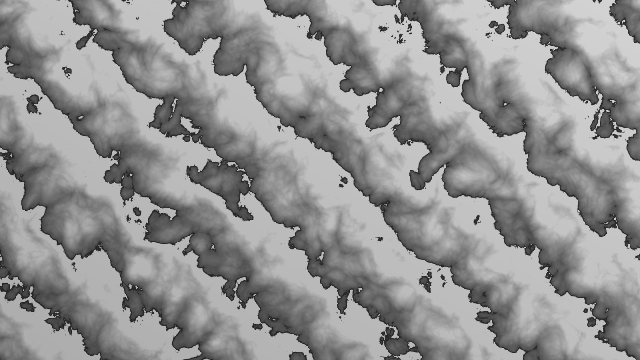
Write a Shadertoy shader that draws this texture map.

```glsl
// Diagonal marbled bands in grey: a sawtooth ramp runs across the canvas, and
// folded gradient noise shifts its phase. Each band wraps at a ragged dark rim
// with loose islands, then fades through cloudy veins into a flat light tone.

// Sine-free hash giving a gradient with components in -1..1
vec2 hashGradient(vec2 cell) {
    vec3 h = fract(cell.xyx * vec3(0.1031, 0.1030, 0.0973));
    h += dot(h, h.yzx + 33.33);
    return 2.0 * fract((h.xx + h.yz) * h.zy) - 1.0;
}

float gradientNoise(vec2 p) {
    vec2 cell = floor(p);
    vec2 f = p - cell;
    vec2 u = f * f * f * (f * (f * 6.0 - 15.0) + 10.0);
    float a = dot(hashGradient(cell), f);
    float b = dot(hashGradient(cell + vec2(1, 0)), f - vec2(1, 0));
    float c = dot(hashGradient(cell + vec2(0, 1)), f - vec2(0, 1));
    float d = dot(hashGradient(cell + vec2(1, 1)), f - vec2(1, 1));
    return 1.5 * mix(mix(a, b, u.x), mix(c, d, u.x), u.y);
}

// Octaves of folded noise: round billows separated by sharp creases
float turbulence(vec2 p) {
    float sum = 0.0;
    float gain = 1.0;
    for (int i = 0; i < 5; i++) {
        sum += gain * abs(gradientNoise(p));
        p = mat2(1.6, 1.2, -1.2, 1.6) * p + 17.3;
        gain *= 0.5;
    }
    return sum;
}

// Dark rim at the wrap, then a linear fade to the light tone
float bandShade(float t) {
    float fade = mix(0.36, 1.0, clamp(t / 0.68, 0.0, 1.0));
    return fade * mix(0.55, 1.0, smoothstep(0.0, 0.04, t));
}

void mainImage(out vec4 fragColor, in vec2 fragCoord) {
    vec2 p = fragCoord / iResolution.y;
    vec2 uv = fragCoord / iResolution.xy;

    // Gentle bending makes the veins wispy
    vec2 bend = vec2(gradientNoise(p * 9.0 + 40.0), gradientNoise(p * 9.0 + 71.0));
    float billow = turbulence((p + 0.02 * bend) * 7.0 + 100.0);

    // Band phase, with its wrap softened over about one pixel
    float phase = 3.3 * (p.x + p.y) + 0.28 + 0.75 * (billow - 0.48);
    float t = fract(phase);
    float soft = clamp(fwidth(phase), 0.0001, 0.3);
    float shade = mix(bandShade(t), bandShade(0.0), smoothstep(1.0 - soft, 1.0, t));

    // The light tone brightens toward the upper right
    float light = mix(0.67, 0.83, 0.5 * (uv.x + uv.y));
    fragColor = vec4(vec3(light * shade), 1.0);
}
```
